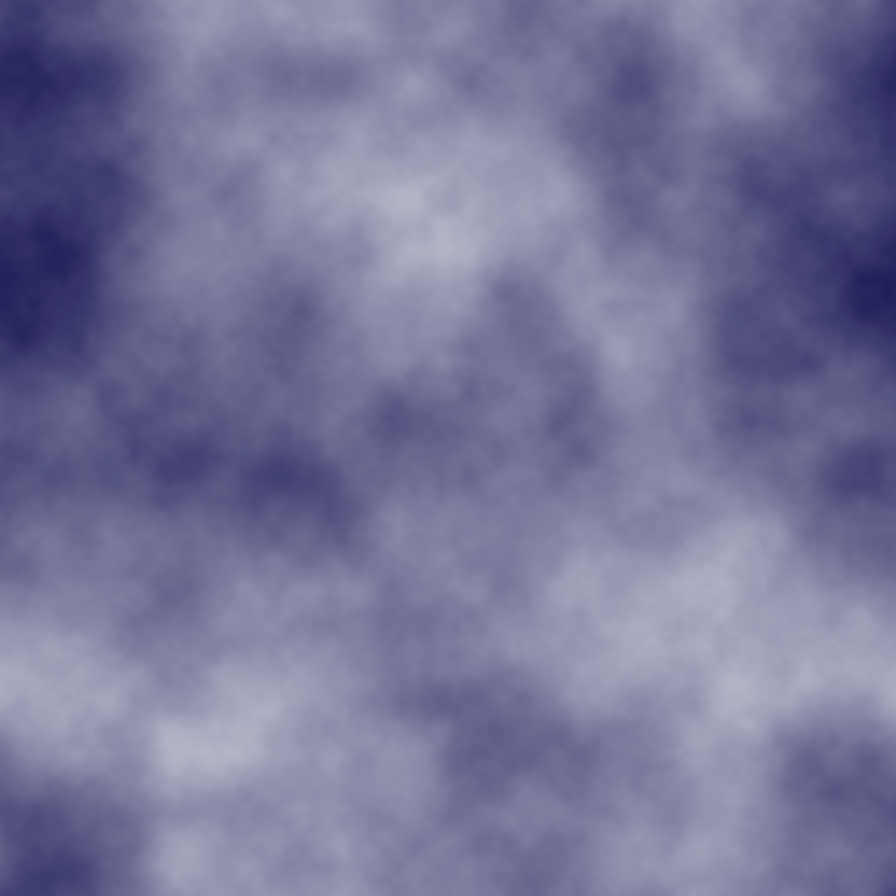
A WebGL 1 fragment shader for this texture:

```glsl
precision highp float;
// Soft, seamless indigo clouds made of wrapping fractal noise.

uniform vec2 u_resolution;

float hash(vec2 p) {
  vec3 q = fract(p.xyx * 0.1031);
  q += dot(q, q.yzx + 33.33);
  return fract((q.x + q.y) * q.z);
}

// Value noise whose lattice repeats after a whole number of cells.
float wrappedNoise(vec2 p, float period, float seed) {
  vec2 cell = floor(p);
  vec2 blend = smoothstep(0.0, 1.0, p - cell);
  vec2 low = mod(cell, period) + seed;
  vec2 high = mod(cell + 1.0, period) + seed;
  float bottom = mix(hash(low), hash(vec2(high.x, low.y)), blend.x);
  float top = mix(hash(vec2(low.x, high.y)), hash(high), blend.x);
  return mix(bottom, top, blend.y);
}

// Each octave doubles the frequency and is shifted off the previous lattice.
float cloudDensity(vec2 uv) {
  float sum = 0.0;
  float amplitude = 0.5;
  float period = 4.0;
  for (int i = 0; i < 6; i++) {
    float octave = float(i);
    vec2 shift = octave * vec2(0.37, 0.71);
    sum += amplitude * wrappedNoise(uv * period + shift, period, 1.0 + 17.0 * octave);
    amplitude *= 0.5;
    period *= 2.0;
  }
  return sum;
}

void main() {
  vec2 uv = gl_FragCoord.xy / u_resolution;
  float light = clamp(0.555 + 1.45 * (cloudDensity(uv) - 0.546), 0.0, 1.0);

  vec3 indigo = vec3(0.10, 0.09, 0.33);
  vec3 mist = vec3(0.74, 0.75, 0.81);
  gl_FragColor = vec4(mix(indigo, mist, light), 1.0);
}
```
